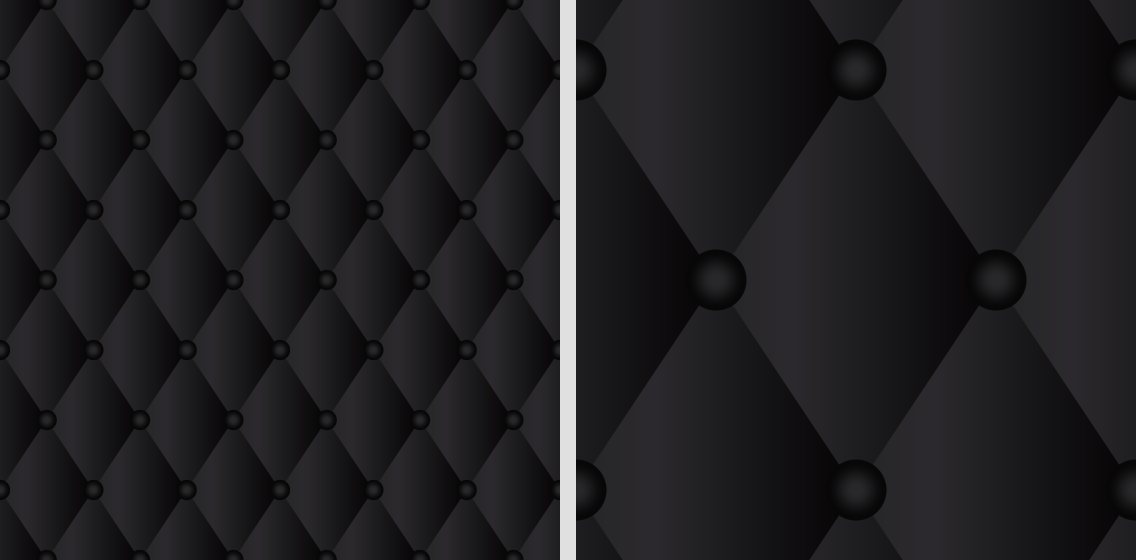
Left: the whole. Right: its middle third, enlarged.
A WebGL 2 fragment shader for this pattern:

```glsl
#version 300 es
precision highp float;
// Dark tufted upholstery: a lattice of tall diamonds, each shaded from left to right,
// with a round button on every corner. Two diamond sets, half a cell apart, fill
// each cell; whole cell counts make the canvas tile.

uniform vec2 u_resolution;
out vec4 fragColor;

const vec2 REPEATS = vec2(6.0, 4.0);      // cells across and down
const float BUTTON_RADIUS = 0.109;        // in cell widths
const float SHEEN_AT = 0.28;              // brightest place across a diamond
const float FOLD_AT = 0.54;               // middle of the falloff

const vec3 LEFT_EDGE = vec3(0.150, 0.147, 0.157);
const vec3 SHEEN = vec3(0.168, 0.161, 0.176);
const vec3 FOLD = vec3(0.108, 0.105, 0.112);
const vec3 SHADOW = vec3(0.018, 0.010, 0.014);
const vec3 BUTTON_CENTRE = vec3(0.158, 0.154, 0.162);
const vec3 BUTTON_RIM = vec3(0.030, 0.027, 0.030);

// Leather tone at t, running 0 to 1 from the left to the right corner of a diamond.
vec3 leather(float t) {
    vec3 color = mix(LEFT_EDGE, SHEEN, smoothstep(0.0, SHEEN_AT, t));
    color = mix(color, FOLD, clamp((t - SHEEN_AT) / (FOLD_AT - SHEEN_AT), 0.0, 1.0));
    return mix(color, SHADOW, clamp((t - FOLD_AT) / (1.0 - FOLD_AT), 0.0, 1.0));
}

// Offset from the middle of the nearest cell, after shifting the lattice.
vec2 cellOffset(vec2 p, vec2 shift) {
    return fract(p + shift) - 0.5;
}

void main() {
    vec2 p = gl_FragCoord.xy / u_resolution * REPEATS;
    vec2 pixel = REPEATS / u_resolution;

    // Diamonds: one set in the cell middles, the other on the cell corners.
    vec2 middle = cellOffset(p, vec2(0.0));
    float inside = 0.5 - abs(middle.x) - abs(middle.y);
    float diamond = clamp(inside / length(pixel) + 0.5, 0.0, 1.0);
    vec3 color = mix(leather(fract(p.x + 0.5)), leather(fract(p.x)), diamond);

    // Buttons: distance to the nearest one, measured in cell widths.
    vec2 aspect = vec2(1.0, REPEATS.x / REPEATS.y);
    float radius = min(length(cellOffset(p, vec2(0.0, 0.5)) * aspect),
                       length(cellOffset(p, vec2(0.5, 0.0)) * aspect));
    float dome = smoothstep(0.1, 0.95, radius / BUTTON_RADIUS);
    float button = clamp((BUTTON_RADIUS - radius) / pixel.x + 0.5, 0.0, 1.0);
    color = mix(color, mix(BUTTON_CENTRE, BUTTON_RIM, dome), button);

    fragColor = vec4(color, 1.0);
}
```
